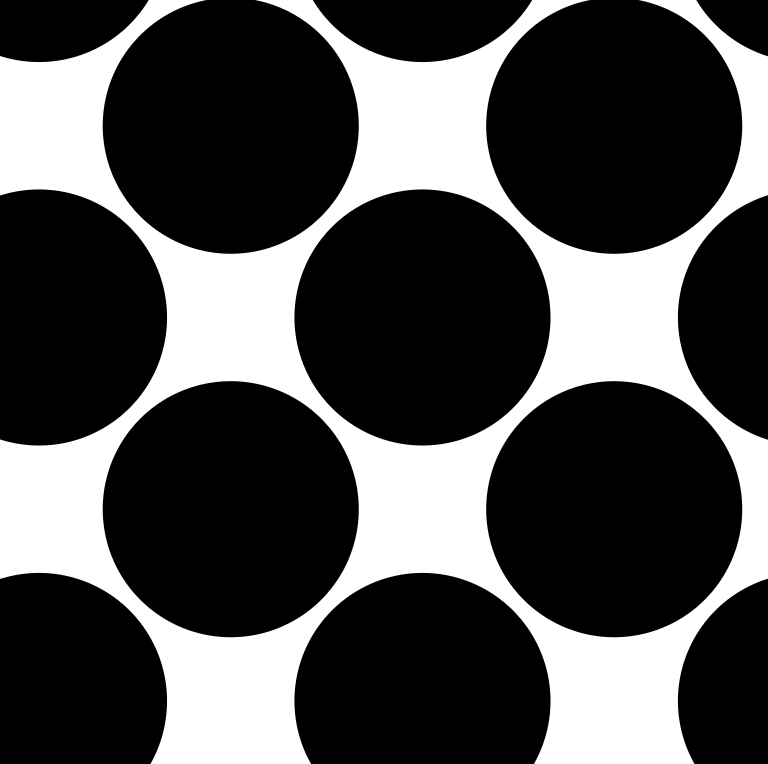
Give the GLSL for this pattern, as a WebGL 2 fragment shader.

```glsl
#version 300 es
precision highp float;
// Large black dots on white, in a staggered grid two repeats across and down.
// The plane is turned 45 degrees so that one square cell holds one dot,
// and each dot is a circle distance with a one-pixel soft edge.

uniform vec2 u_resolution;
out vec4 fragColor;

// Signed distance to the nearest dot of a diagonal lattice
float staggeredDots(vec2 p, float period, float radius) {
    vec2 diagonal = vec2(p.x + p.y, p.x - p.y) / period;
    vec2 cell = fract(diagonal + 0.5) - 0.5;
    return length(cell) * period * inversesqrt(2.0) - radius;
}

void main() {
    // Canvas widths, measured from the centre of one dot
    vec2 p = gl_FragCoord.xy / u_resolution.x - vec2(0.5501, 0.5814);
    float dist = staggeredDots(p, 0.4993, 0.1667);

    // Coverage across one pixel
    float paper = clamp(dist * u_resolution.x + 0.5, 0.0, 1.0);
    fragColor = vec4(mix(vec3(0.0), vec3(1.0), paper), 1.0);
}
```
